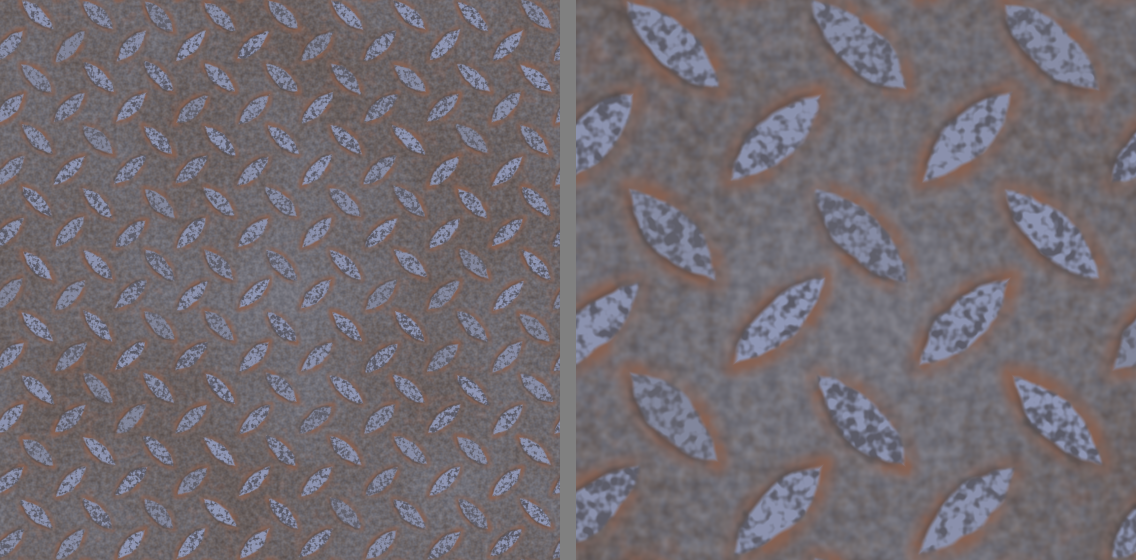
Left: the whole. Right: its middle third, enlarged.
Reproduce this texture procedurally as a Shadertoy shader.

```glsl
// Worn steel tread plate: a 9 by 9 grid, each cell holding two raised lenses
// that lean in opposite directions, ringed with rust on a mottled grey floor.
// Wrapping gradient noise gives the clouds, grain and speckle, so it tiles.

const float TAU = 6.28319;
const float REPEATS = 9.0;
const float LEAN = 0.755;        // angle of a lens from the horizontal
const float HALF_LENGTH = 0.335; // lens size, in cells
const float HALF_WIDTH = 0.115;

const vec3 BROWN_GREY = vec3(0.415, 0.378, 0.372);
const vec3 BLUE_GREY = vec3(0.428, 0.426, 0.462);
const vec3 RUST = vec3(0.53, 0.375, 0.31);
const vec3 SHADOW = vec3(0.27, 0.25, 0.26);
const vec3 FACE_DARK = vec3(0.35, 0.35, 0.40);
const vec3 FACE_LIGHT = vec3(0.56, 0.59, 0.71);

vec2 hash2(vec2 p) {
    vec3 q = fract(p.xyx * vec3(0.1031, 0.1030, 0.0973));
    q += dot(q, q.yzx + 33.33);
    return fract((q.xx + q.yz) * q.zy);
}

// Slope contribution of one lattice corner; the lattice wraps at the period
float corner(vec2 cell, vec2 offset, float period) {
    float angle = TAU * hash2(mod(cell, period) + period).x;
    return dot(vec2(cos(angle), sin(angle)), offset);
}

float gradientNoise(vec2 uv, float period) {
    vec2 p = uv * period;
    vec2 i = floor(p), f = p - i;
    vec2 u = f * f * f * (f * (f * 6.0 - 15.0) + 10.0);
    vec2 e = vec2(1.0, 0.0);
    float low = mix(corner(i, f, period), corner(i + e, f - e, period), u.x);
    float high = mix(corner(i + e.yx, f - e.yx, period),
                     corner(i + 1.0, f - 1.0, period), u.x);
    return 1.4 * mix(low, high, u.y);
}

float fbm(vec2 uv, float period, int octaves) {
    float sum = 0.0, amplitude = 1.0;
    for (int i = 0; i < octaves; i++) {
        sum += amplitude * gradientNoise(uv, period);
        uv += vec2(0.37, 0.61);
        period *= 2.0;
        amplitude *= 0.6;
    }
    return sum;
}

mat2 rotation(float angle) {
    float c = cos(angle), s = sin(angle);
    return mat2(c, -s, s, c);
}

// Signed distance to a pointed lens lying along x
float lensDistance(vec2 p, float halfLength, float halfWidth) {
    p = abs(p);
    float d = 0.5 * (halfLength * halfLength - halfWidth * halfWidth) / halfWidth;
    bool beyondTip = halfLength * p.y < d * (p.x - halfLength);
    vec3 circle = beyondTip ? vec3(halfLength, 0.0, 0.0) : vec3(0.0, -d, d + halfWidth);
    return length(p - circle.xy) - circle.z;
}

float fadeOut(float from, float to, float x) {
    return 1.0 - smoothstep(from, to, x);
}

// Paints one family of lenses, a single lens per cell
void addTread(inout vec3 colour, vec2 uv, vec2 centre, float angle,
              float speckle, float patches, float pixel) {
    vec2 grid = uv * REPEATS - centre + 0.5;
    vec2 id = mod(floor(grid), REPEATS) + 40.0 * centre;
    vec2 jitter = hash2(id) - 0.5;
    vec2 wear = hash2(id + 71.0);

    vec2 p = fract(grid) - 0.5 - 0.04 * jitter;
    p = rotation(angle + 0.12 * (wear.y - 0.5)) * p;
    float width = HALF_WIDTH * mix(0.88, 1.06, wear.x);
    float d = lensDistance(p, HALF_LENGTH, width) + 0.016 * patches;

    // Uneven rust ring, then a thin shadow along the left flank
    float ring = fadeOut(0.015, 0.12, d);
    colour = mix(colour, RUST, ring * clamp(0.48 + 0.6 * patches + 0.25 * speckle, 0.05, 0.9));
    float flank = smoothstep(0.0, 0.08, p.y * sign(angle));
    colour = mix(colour, SHADOW, 0.5 * flank * fadeOut(0.0, 0.045, d));

    // Speckled face, duller on the more worn lenses
    float shine = smoothstep(-0.75, 0.4, speckle + 0.35 * patches + 0.3 * (wear.y - 0.5));
    vec3 face = mix(FACE_DARK, FACE_LIGHT, shine);
    face = mix(face, BLUE_GREY, 0.45 * wear.x * wear.x);
    float edge = pixel + 0.012;
    colour = mix(colour, face, fadeOut(-edge, edge, d));
}

void mainImage(out vec4 fragColor, in vec2 fragCoord) {
    vec2 uv = fragCoord / iResolution.xy;
    float pixel = 0.5 * REPEATS / iResolution.y;

    float clouds = fbm(uv, 3.0, 4);
    float patches = fbm(uv + 0.23, 32.0, 3);
    float grain = fbm(uv, 110.0, 2);
    float speckle = fbm(uv + 0.41, 144.0, 2);

    // Mottled floor with brown stains and fine grain
    float blueness = 0.5 + 0.45 * clouds + 0.3 * patches + 0.45 * speckle;
    vec3 colour = mix(BROWN_GREY, BLUE_GREY, clamp(blueness, 0.0, 1.0));
    colour = mix(colour, RUST, 0.3 * smoothstep(0.25, 1.0, patches - 0.4 * clouds));
    colour += 0.055 * grain + 0.02 * clouds;

    // Columns drift slightly sideways across the plate
    vec2 plate = uv - vec2(0.004 * cos(TAU * (uv.x - 0.93)), 0.0);
    addTread(colour, plate, vec2(0.572, 0.751), -LEAN, speckle, patches, pixel);
    addTread(colour, plate, vec2(0.116, 0.262), LEAN, speckle, patches, pixel);

    fragColor = vec4(clamp(colour, 0.0, 1.0), 1.0);
}
```
